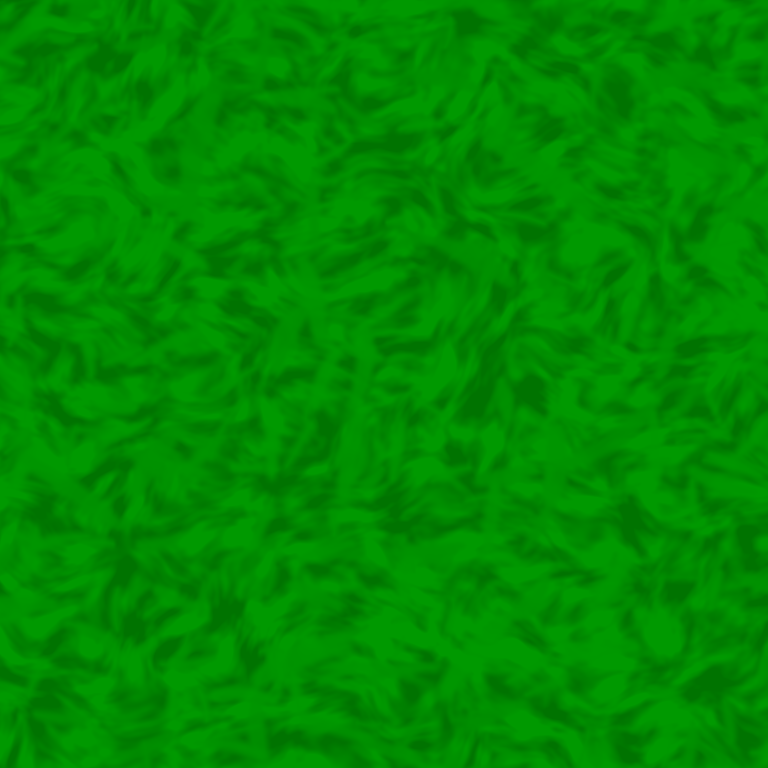
This texture is drawn by a three.js fragment shader. Its source:

```glsl
// Dense green turf: soft dark gaps between matted, overlapping grass.
// Streaky gradient noise in three directions makes the matted ground;
// layers of tapered, bent blades scattered on jittered grids lie on top.

varying vec2 vUv;

const vec3 DARK_GREEN = vec3(0.0, 0.45, 0.0);
const vec3 LIGHT_GREEN = vec3(0.0, 0.60, 0.0);

const vec2 STREAK_FREQ = vec2(15.0, 30.0);  // along and across the streaks
const float GROUND_TONE = 0.58;
const float GROUND_CONTRAST = 2.4;
const float PATCH_FREQ = 5.0;
const float PATCH_CONTRAST = 0.4;
const float WARP_FREQ = 12.0;
const float WARP_AMOUNT = 0.025;

const int BLADE_LAYERS = 3;
const float BLADE_GRID = 6.5;
const float GRID_GROWTH = 1.5;
const float BLADE_DENSITY = 0.62;
const float BLADE_OPACITY = 0.8;
const float BLADE_SOFTNESS = 0.007;
const float STEEP_SHARE = 0.4;

float hash(vec2 p) {
  return fract(sin(dot(p, vec2(127.1, 311.7))) * 43758.5453);
}

vec2 gradient(vec2 cell) {
  float angle = 6.2832 * hash(cell);
  return vec2(cos(angle), sin(angle));
}

vec2 rotate(vec2 p, float angle) {
  float c = cos(angle), s = sin(angle);
  return vec2(c * p.x + s * p.y, c * p.y - s * p.x);
}

// Gradient noise centred on zero
float noise(vec2 p) {
  vec2 i = floor(p), f = fract(p);
  vec2 u = f * f * f * (f * (f * 6.0 - 15.0) + 10.0);
  vec2 e = vec2(1.0, 0.0);
  float low = mix(dot(gradient(i), f), dot(gradient(i + e), f - e), u.x);
  float high = mix(dot(gradient(i + e.yx), f - e.yx),
                   dot(gradient(i + 1.0), f - 1.0), u.x);
  return mix(low, high, u.y);
}

// Three octaves stretched along one direction
float streaks(vec2 p, float angle, float seed) {
  vec2 q = rotate(p, angle) * STREAK_FREQ + seed;
  return 0.62 * noise(q) + 0.38 * noise(q * 1.9 + 17.3)
       + 0.16 * noise(q * 3.7 + 41.9);
}

// Matted ground: the streak direction changes from patch to patch
float groundTone(vec2 uv) {
  vec2 warp = vec2(noise(uv * WARP_FREQ), noise(uv * WARP_FREQ + 53.7));
  vec2 p = uv + WARP_AMOUNT * warp;
  float tilt = smoothstep(-0.12, 0.12, noise(uv * 6.0 + 8.4));
  float steep = smoothstep(0.05, 0.25, noise(uv * 7.0 + 31.2));
  float mat = mix(streaks(p, -0.5, 3.1), streaks(p, 0.3, 71.6), tilt);
  mat = mix(mat, streaks(p, 1.15, 137.8), steep);
  return GROUND_TONE + GROUND_CONTRAST * mat
       + PATCH_CONTRAST * noise(uv * PATCH_FREQ + 19.6);
}

// Coverage of one blade, centred on the origin and tapered to its tips
float blade(vec2 p, float halfLength, float halfWidth, float bend, float soft) {
  float along = p.x / halfLength;
  float across = abs(p.y - bend * along * along);
  float width = halfWidth * (1.0 - 0.6 * along * along);
  float tips = 1.0 - smoothstep(0.7, 1.0, abs(along));
  return tips * (1.0 - smoothstep(width - soft, width + soft, across));
}

// Lays one grid of scattered blades over the tone
float layBlades(float tone, vec2 uv, float grid, float seed) {
  vec2 p = uv * grid + seed;
  vec2 home = floor(p);
  for (int y = -1; y <= 1; y++) {
    for (int x = -1; x <= 1; x++) {
      vec2 cell = home + vec2(float(x), float(y));
      vec2 centre = cell + vec2(hash(cell + 1.3), hash(cell + 2.7));
      float spread = hash(cell + 4.1) - 0.5;
      float isSteep = step(hash(cell + 5.9), STEEP_SHARE);
      float angle = mix(-0.05 + 1.3 * spread, 1.3 + 1.1 * spread, isSteep);
      float size = hash(cell + 7.7);
      float cover = blade(rotate(p - centre, angle), mix(0.3, 0.65, size),
                          mix(0.07, 0.11, hash(cell + 9.2)),
                          0.2 * (hash(cell + 11.4) - 0.5),
                          BLADE_SOFTNESS * grid);
      cover *= BLADE_OPACITY * step(hash(cell + 13.8), BLADE_DENSITY);
      tone = mix(tone, mix(0.72, 1.0, hash(cell + 15.1)), cover);
    }
  }
  return tone;
}

void main() {
  float tone = clamp(groundTone(vUv), 0.0, 1.1);
  float grid = BLADE_GRID * pow(GRID_GROWTH, float(BLADE_LAYERS - 1));
  for (int i = 0; i < BLADE_LAYERS; i++) {
    tone = layBlades(tone, vUv, grid, 23.7 * float(i + 1));
    grid /= GRID_GROWTH;
  }
  gl_FragColor = vec4(mix(DARK_GREEN, LIGHT_GREEN, clamp(tone, 0.0, 1.0)), 1.0);
}
```
